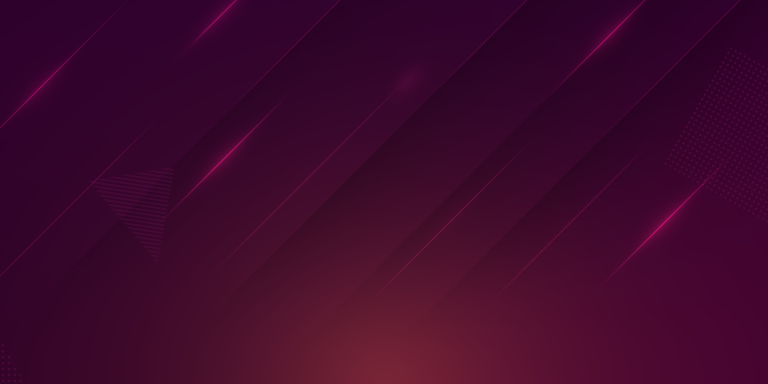
Write a WebGL 2 fragment shader that draws this background.

```glsl
#version 300 es
precision highp float;
// Dark plum backdrop with a warm floor glow, diagonal light streaks and faint halftone patches.
uniform vec2 u_resolution;
out vec4 fragColor;

// Each streak: diagonal offset, centre along the diagonal, half length, flare strength
const vec4 STREAKS[12] = vec4[12](
  vec4(0.333, 0.88, 0.50, 0.55), vec4(0.615, 1.54, 0.16, 0.60),
  vec4(0.719, 0.62, 0.50, 0.00), vec4(0.885, 1.80, 0.50, 0.00),
  vec4(0.997, 1.17, 0.36, 0.75), vec4(1.266, 1.35, 0.52, 0.06),
  vec4(1.372, 2.37, 0.50, 0.00), vec4(1.680, 2.50, 0.36, 0.70),
  vec4(1.750, 1.60, 0.42, 0.12), vec4(1.927, 2.80, 0.60, 0.00),
  vec4(2.065, 1.90, 0.42, 0.04), vec4(2.310, 2.15, 0.36, 0.80));

mat2 rotation(float a) {
  return mat2(cos(a), sin(a), -sin(a), cos(a));
}

float bell(float x) {
  return exp(-x * x);
}

// Soft shadow falling to the lower right of a diagonal edge
float foldShadow(float across, float edge, float pixel) {
  float d = across - edge;
  return smoothstep(-pixel, pixel, d) * exp(-max(d, 0.0) * 5.0);
}

// Round dots on a square grid
float dots(vec2 p, float spacing, float radius, float pixel) {
  vec2 cell = (fract(p / spacing) - 0.5) * spacing;
  return 1.0 - smoothstep(radius - 0.6 * pixel, radius + 0.6 * pixel, length(cell));
}

// Signed side of the line through a and b, positive on its left
float leftOf(vec2 p, vec2 a, vec2 b) {
  vec2 e = normalize(b - a);
  return e.x * (p.y - a.y) - e.y * (p.x - a.x);
}

vec3 background(vec2 p, float across, float along, float pixel) {
  vec3 color = mix(vec3(0.18, 0.005, 0.15), vec3(0.175, 0.0, 0.175), p.y);
  color += vec3(0.07, 0.0, 0.03) * smoothstep(1.4, 2.9, across);
  float r = length((p - vec2(1.0, 0.0)) * vec2(0.95, 1.0));
  color += vec3(0.27, 0.14, 0.05) * exp(-2.6 * pow(r, 1.3));

  // Layered diagonal folds, fading out toward the floor
  float shade = 0.16 * foldShadow(across, 0.885, pixel)
              + 0.20 * foldShadow(across, 1.372, pixel)
              + 0.15 * foldShadow(across, 1.680, pixel)
              + 0.18 * foldShadow(across, 1.927, pixel);
  return color * (1.0 - shade * smoothstep(0.05, 0.55, p.y));
}

vec3 streaks(float across, float along, float pixel) {
  vec3 light = vec3(0.0);
  float width = max(0.0016, 0.6 * pixel);
  for (int i = 0; i < 12; i++) {
    vec4 k = STREAKS[i];
    float d = abs(across - k.x) * 0.7071;
    float t = along - k.y;
    float line = bell(d / width) * (1.0 - smoothstep(0.45, 1.1, abs(t) / k.z));
    float flare = k.w * bell(t / 0.16);
    light += vec3(0.18, 0.02, 0.10) * line * (0.75 + flare);
    light += vec3(0.42, 0.03, 0.18) * flare * (0.55 * exp(-d / 0.009) + 0.22 * bell(d / 0.03) * bell(t / 0.13));
  }
  // Small spark at the upper end of the long central streak
  vec2 spark = vec2((across - 1.275) / 0.035, (along - 1.85) / 0.07);
  return light + vec3(0.07, 0.01, 0.04) * bell(length(spark));
}

float patches(vec2 p, float pixel) {
  // Tilted dotted square at the right
  vec2 q = rotation(0.515) * (p - vec2(1.901, 0.883));
  float inside = smoothstep(-pixel, pixel, min(min(q.x, 0.36 - q.x), min(-q.y, q.y + 0.355)));
  float mask = 0.65 * inside * dots(q, 0.0138, 0.0030, pixel);

  // Hatched triangle at the left
  vec2 a = vec2(0.23, 0.53), b = vec2(0.41, 0.315), c = vec2(0.455, 0.565);
  float side = min(leftOf(p, a, b), min(leftOf(p, b, c), leftOf(p, c, a)));
  float row = abs(fract((p.y + 0.15 * p.x) / 0.0105) - 0.5) * 0.0105;
  float hatch = 1.0 - smoothstep(0.0012, 0.0012 + pixel, row);
  mask += 0.45 * smoothstep(-pixel, pixel, side) * hatch;

  // Dotted wedge in the lower left corner
  float wedge = 1.0 - smoothstep(-pixel, pixel, p.y + 1.75 * p.x - 0.12);
  return mask + 0.6 * wedge * dots(p, 0.0155, 0.0032, pixel);
}

void main() {
  float pixel = 1.0 / u_resolution.y;
  vec2 p = gl_FragCoord.xy * pixel;
  float across = p.x - p.y + 1.0;
  float along = p.x + p.y;

  vec3 color = background(p, across, along, pixel);
  color = mix(color, vec3(0.42, 0.06, 0.34), 0.6 * patches(p, pixel));
  color += streaks(across, along, pixel);
  fragColor = vec4(color, 1.0);
}
```
